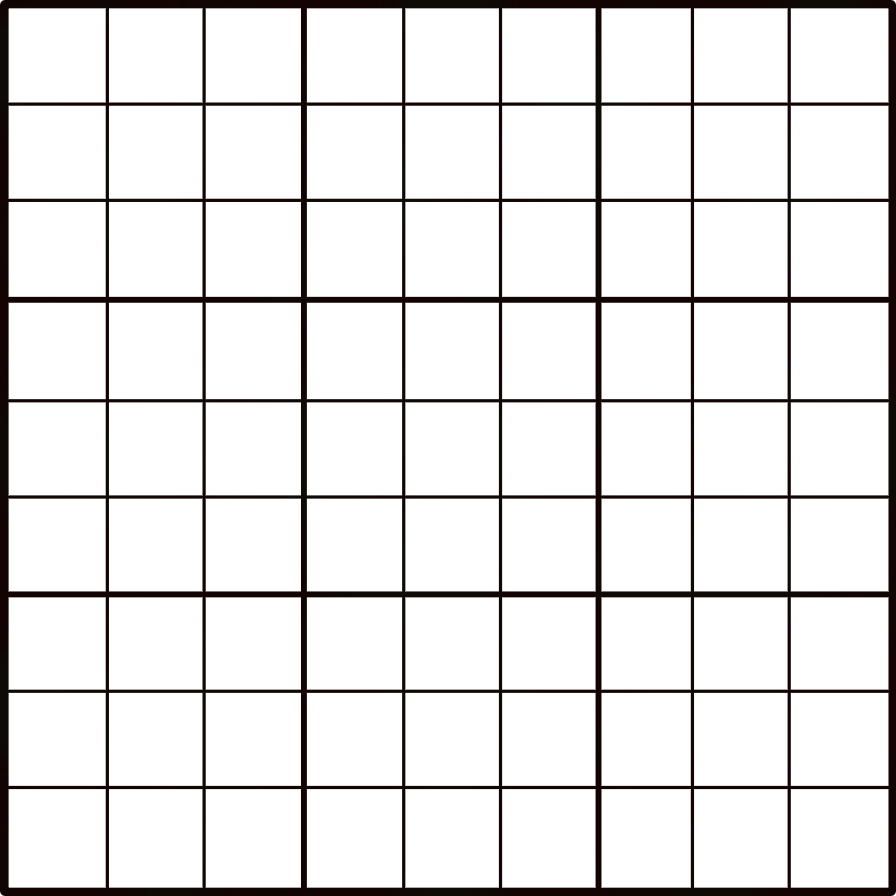
Write a WebGL 2 fragment shader that draws this pattern.

```glsl
#version 300 es
precision highp float;
// A nine by nine grid of white cells: thin cell lines, heavier lines around
// each block of three by three, and a thick frame with rounded corners.
// Lines are distances to slightly uneven positions; noise tints the ink.

uniform vec2 u_resolution;
out vec4 fragColor;

vec2 hashGradient(vec2 cell) {
  float angle = 6.2832 * fract(sin(dot(cell, vec2(127.1, 311.7))) * 4375.85);
  return vec2(cos(angle), sin(angle));
}

float gradientNoise(vec2 p) {
  vec2 i = floor(p), f = fract(p);
  vec2 u = f * f * (3.0 - 2.0 * f);
  float a = dot(hashGradient(i), f);
  float b = dot(hashGradient(i + vec2(1, 0)), f - vec2(1, 0));
  float c = dot(hashGradient(i + vec2(0, 1)), f - vec2(0, 1));
  float d = dot(hashGradient(i + vec2(1, 1)), f - vec2(1, 1));
  return mix(mix(a, b, u.x), mix(c, d, u.x), u.y);
}

// Signed distance to a pair of lines mirrored about a centre, per axis
vec2 linePair(vec2 p, vec2 centre, vec2 halfGap, float halfWidth) {
  return abs(abs(p - centre) - halfGap) - halfWidth;
}

float roundedBox(vec2 p, vec2 halfSize, float radius) {
  vec2 q = abs(p) - halfSize + radius;
  return length(max(q, 0.0)) + min(max(q.x, q.y), 0.0) - radius;
}

void main() {
  vec2 uv = gl_FragCoord.xy / u_resolution;
  float pixel = 1.0 / min(u_resolution.x, u_resolution.y);

  // Block lines
  vec2 lines = linePair(uv, vec2(0.5036, 0.5010), vec2(0.1644), 0.0033);

  // Two cell lines inside each of the three blocks
  vec3 columnCentres = vec3(0.1738, 0.5046, 0.8268);
  vec3 rowCentres = vec3(0.1748, 0.4990, 0.8301);
  for (int i = 0; i < 3; i++) {
    vec2 centre = vec2(columnCentres[i], rowCentres[i]);
    lines = min(lines, linePair(uv, centre, vec2(0.0540, 0.0537), 0.0018));
  }

  // Frame, a little heavier on the left
  float opening = roundedBox(uv - vec2(0.5006, 0.5), vec2(0.4910, 0.4907), 0.001);
  float ink = min(min(lines.x, lines.y), -opening);
  float sheet = roundedBox(uv - 0.5, vec2(0.5), 0.006);
  float coverage = clamp(0.5 - ink / pixel, 0.0, 1.0)
                 * clamp(0.5 - sheet / pixel, 0.0, 1.0);

  // Near-black ink drifting between warm red and olive
  float drift = smoothstep(-0.25, 0.35, gradientNoise(uv * 7.0 + 3.0));
  vec3 inkColor = mix(vec3(0.075, 0.010, 0.012), vec3(0.055, 0.040, 0.020), drift);
  fragColor = vec4(mix(vec3(1.0), inkColor, coverage), 1.0);
}
```
